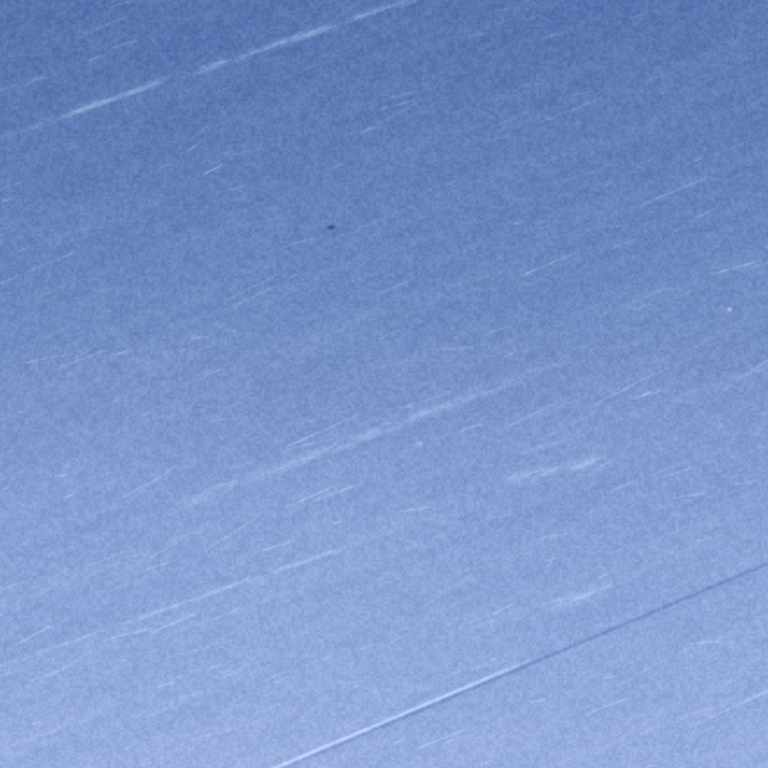
A WebGL 1 fragment shader for this texture:

```glsl
precision highp float;

uniform vec2 u_resolution;

const vec3 DEEP_BLUE = vec3(0.335, 0.455, 0.685);
const vec3 MID_BLUE = vec3(0.475, 0.578, 0.788);
const vec3 PALE_BLUE = vec3(0.605, 0.695, 0.885);
const vec3 SCUFF_TINT = vec3(1.0, 0.92, 0.68);

float hash(vec2 p) {
  vec3 v = fract(vec3(p.xyx) * 0.1031);
  v += dot(v, v.yzx + 33.33);
  return fract((v.x + v.y) * v.z);
}

float noise(vec2 p) {
  vec2 cell = floor(p), f = fract(p);
  f = f * f * (3.0 - 2.0 * f);
  float low = mix(hash(cell), hash(cell + vec2(1.0, 0.0)), f.x);
  float high = mix(hash(cell + vec2(0.0, 1.0)), hash(cell + 1.0), f.x);
  return mix(low, high, f.y);
}

float fbm(vec2 p) {
  float sum = 0.0, gain = 0.5;
  for (int i = 0; i < 4; i++) {
    sum += gain * noise(p);
    p = p * 2.03 + 17.3;
    gain *= 0.5;
  }
  return sum;
}

vec2 rotate(vec2 p, float angle) {
  float c = cos(angle), s = sin(angle);
  return vec2(c * p.x + s * p.y, c * p.y - s * p.x);
}

// Soft stroke from a to b, fading at both ends
float stroke(vec2 p, vec2 a, vec2 b, float width) {
  vec2 axis = b - a;
  float len = length(axis);
  vec2 dir = axis / len;
  float along = dot(p - a, dir) / len;
  float across = dot(p - a, vec2(-dir.y, dir.x)) / width;
  float ends = smoothstep(0.0, 0.15, along) * smoothstep(1.0, 0.8, along);
  return exp(-across * across) * ends;
}

// Stroke broken up by wear
float wornStroke(vec2 p, vec2 a, vec2 b, float width) {
  float wear = fbm(rotate(p, 0.36) * vec2(28.0, 150.0) + a * 31.0);
  return stroke(p, a, b, width) * smoothstep(0.2, 0.7, wear);
}

// One short random scratch per cell of a tilted grid
float scratches(vec2 p, float angle, vec2 cellSize, float seed) {
  vec2 q = rotate(p, angle);
  vec2 cell = floor(q / cellSize);
  vec2 local = (fract(q / cellSize) - 0.5) * cellSize;
  vec2 id = cell + seed;
  vec2 center = (vec2(hash(id), hash(id + 7.7)) - 0.5) * cellSize * 0.4;
  float halfLength = cellSize.x * mix(0.06, 0.28, hash(id + 3.1));
  float tilt = (hash(id + 5.9) - 0.5) * 0.25;
  vec2 reach = halfLength * vec2(cos(tilt), sin(tilt));
  float strength = pow(hash(id + 11.3), 3.0);
  return strength * wornStroke(local, center - reach, center + reach, 0.0018);
}

float speck(vec2 p, vec2 center, vec2 radius) {
  vec2 d = (p - center) / radius;
  return exp(-dot(d, d));
}

void main() {
  vec2 p = gl_FragCoord.xy / u_resolution;
  vec2 grainDir = rotate(p, 0.36);

  // Broad light falloff with faint clouding
  float light = 1.0 - p.y + 0.12 * (p.x - 0.5) * p.y;
  light += 0.14 * (fbm(grainDir * vec2(2.5, 6.0) + 4.0) - 0.47);
  vec3 color = mix(DEEP_BLUE, MID_BLUE, smoothstep(-0.25, 0.75, light) * 1.12 - 0.1);
  color = mix(color, PALE_BLUE, smoothstep(0.25, 1.2, light));

  // Brushed wisps along the surface
  float wisps = fbm(grainDir * vec2(5.0, 75.0)) - 0.47;
  float haze = smoothstep(0.4, 0.7, fbm(grainDir * vec2(4.0, 9.0) + 21.0));
  float scuff = 0.045 * wisps + 0.035 * haze * (fbm(p * vec2(45.0, 110.0)) - 0.3);

  // Scattered fine scratches
  for (int i = 0; i < 5; i++) {
    float k = float(i);
    vec2 cellSize = vec2(0.11 + 0.035 * k, 0.028 + 0.006 * k);
    scuff += 0.10 * scratches(p, 0.22 + 0.07 * k, cellSize, 19.0 * k + 40.0);
  }
  scuff += 0.07 * scratches(p, -0.35, vec2(0.16, 0.06), 173.0) * (0.4 + haze);

  // Long worn streaks
  scuff += 0.17 * wornStroke(p, vec2(-0.10, 0.79), vec2(0.62, 1.028), 0.0048);
  scuff += 0.15 * wornStroke(p, vec2(-0.06, 0.862), vec2(0.08, 0.906), 0.0035);
  scuff += 0.09 * wornStroke(p, vec2(0.20, 0.328), vec2(0.76, 0.540), 0.0065);
  scuff += 0.06 * wornStroke(p, vec2(-0.10, 0.168), vec2(0.30, 0.326), 0.0035);
  scuff += 0.09 * wornStroke(p, vec2(-0.08, 0.105), vec2(0.60, 0.340), 0.0030);
  scuff += 0.10 * wornStroke(p, vec2(0.57, 0.175), vec2(0.81, 0.235), 0.0060);
  scuff += 0.13 * wornStroke(p, vec2(0.65, 0.372), vec2(0.80, 0.404), 0.0070);
  scuff += 0.05 * wornStroke(p, vec2(0.64, 0.395), vec2(1.10, 0.560), 0.0040);

  // Crease: bright lip above, dark edge below
  scuff += 0.16 * stroke(p, vec2(0.28, -0.033), vec2(0.72, 0.153), 0.0026);
  scuff -= 0.09 * stroke(p, vec2(0.33, -0.017), vec2(1.20, 0.351), 0.0026);

  // Isolated specks
  scuff -= 0.22 * speck(p, vec2(0.431, 0.704), vec2(0.0045, 0.0026));
  scuff += 0.20 * speck(p, vec2(0.950, 0.597), vec2(0.0030));
  scuff += 0.13 * speck(p, vec2(0.547, 0.422), vec2(0.0040, 0.0026));

  // Fine grain
  float grain = 0.060 * (noise(p * 330.0) - 0.5) + 0.040 * (noise(p * 170.0 + 9.0) - 0.5);

  gl_FragColor = vec4(color + scuff * SCUFF_TINT + grain, 1.0);
}
```
